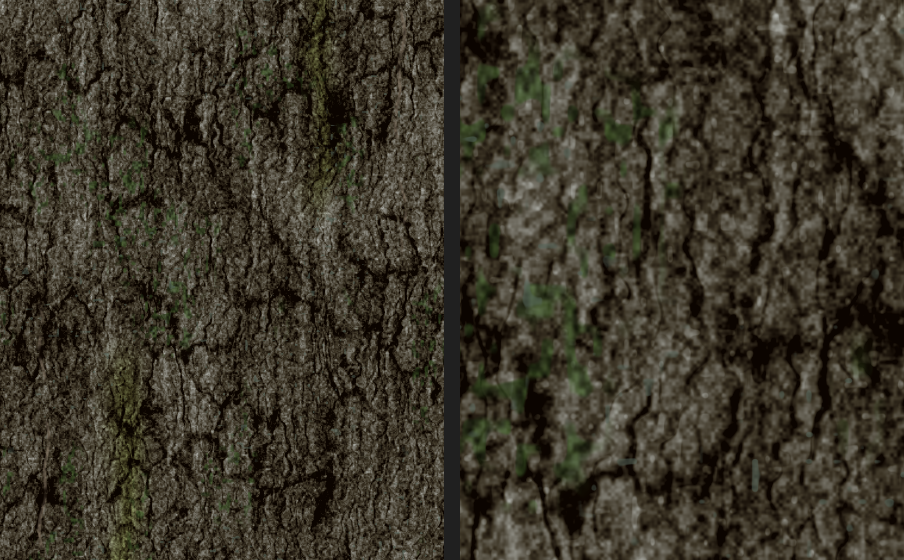
Left: the whole. Right: its middle third, enlarged.
This texture is drawn by a Shadertoy shader. Its source:

```glsl
// Old tree bark: tall cracked plates, upright fibres, gritty grain and bits of moss.
// Warped cellular noise gives plates and cracks, a height difference lights them,
// and a few larger accents repeat under a half turn about the centre.

const vec3 DARK  = vec3(0.09, 0.06, 0.03);
const vec3 MID   = vec3(0.24, 0.21, 0.15);
const vec3 LIGHT = vec3(0.48, 0.47, 0.43);
const vec3 MOSS   = vec3(0.17, 0.25, 0.11);
const vec3 LICHEN = vec3(0.33, 0.40, 0.36);
const vec3 STREAK = vec3(0.43, 0.38, 0.32);

const vec2 BIG_PLATES   = vec2(19.0, 8.0);    // cells per canvas height
const vec2 SMALL_PLATES = vec2(50.0, 19.0);
const vec2 FIBRES       = vec2(95.0, 10.0);
const vec2 LIGHT_STEP   = vec2(-0.0032, 0.0028);
const float BASE_TONE    = 0.282;
const float RELIEF       = 0.15;
const float CRACK_DEPTH  = 0.20;
const float GROOVE_DEPTH = 0.10;
const float FIBRE_TONE   = 0.20;
const float GRAIN_TONE   = 0.23;
const float GRIT_TONE    = 0.17;

vec2 hash2(vec2 p) {
    vec3 q = fract(p.xyx * vec3(0.1031, 0.1030, 0.0973));
    q += dot(q, q.yzx + 33.33);
    return fract((q.xx + q.yz) * q.zy);
}

float noise(vec2 p) {
    vec2 i = floor(p), f = fract(p);
    f = f * f * (3.0 - 2.0 * f);
    float low  = mix(hash2(i).x, hash2(i + vec2(1, 0)).x, f.x);
    float high = mix(hash2(i + vec2(0, 1)).x, hash2(i + vec2(1, 1)).x, f.x);
    return mix(low, high, f.y);
}

// Second minus first cell distance: zero on the border between cells
float cellEdge(vec2 p) {
    vec2 i = floor(p), f = fract(p);
    float nearest = 9.0, second = 9.0;
    for (int y = -1; y <= 1; y++)
    for (int x = -1; x <= 1; x++) {
        vec2 cell = vec2(x, y);
        float d = length(cell + hash2(i + cell) - f);
        second = min(second, max(nearest, d));
        nearest = min(nearest, d);
    }
    return second - nearest;
}

float segmentDistance(vec2 p, vec2 a, vec2 b) {
    vec2 ab = b - a;
    return length(p - a - ab * clamp(dot(p - a, ab) / dot(ab, ab), 0.0, 1.0));
}

// Coarse bends plus ragged edges
vec2 warp(vec2 p) {
    vec2 bend = vec2(noise(p * vec2(20, 11)), noise(p * vec2(13, 19) + 40.0)) - 0.5;
    vec2 ragged = vec2(noise(p * 75.0 + 7.0), noise(p * 85.0 + 90.0)) - 0.5;
    return p + 0.032 * bend + 0.013 * ragged;
}

// Returns height, big plate edge, small plate edge
vec3 bark(vec2 p) {
    vec2 w = warp(p);
    float big = cellEdge(w * BIG_PLATES + 5.0);
    float small = cellEdge(w * SMALL_PLATES + 60.0);
    float height = 0.4 * smoothstep(0.0, 0.35, big) + 0.4 * smoothstep(0.0, 0.5, small)
                 + 0.5 * noise(w * vec2(150, 60));
    return vec3(height, big, small);
}

vec3 barkColour(float tone) {
    tone = max(tone, 0.045);
    return tone < MID.r ? mix(DARK, MID, (tone - DARK.r) / (MID.r - DARK.r))
                        : mix(MID, LIGHT, (tone - MID.r) / (LIGHT.r - MID.r));
}

void mainImage(out vec4 fragColor, in vec2 fragCoord) {
    vec2 p = fragCoord / iResolution.y + 1.0;
    vec2 s = (fragCoord - 0.5 * iResolution.xy) / iResolution.y;
    if (s.y < 0.0) s = -s;
    vec2 shift = warp(p) - p;
    vec2 bent = s + shift;

    // Plates, cracks and side light
    vec3 b = bark(p);
    float relief = b.x - bark(p + LIGHT_STEP).x;
    float open = smoothstep(0.3, 0.65, noise(p * vec2(13, 9) + 20.0));
    float crack = (1.0 - smoothstep(0.02, 0.17, b.y)) * open;
    float groove = 1.0 - smoothstep(0.0, 0.24, b.z);

    // Upright fibres, grain and pale grit
    float fibre = noise((p + 0.35 * shift) * FIBRES) - 0.5;
    float grain = noise(p * vec2(270, 210)) - 0.5;
    float grit = noise(p * 470.0 + 11.0) - 0.5;
    float speck = smoothstep(0.72, 0.92, noise(p * vec2(190, 160) + 33.0));
    float patches = noise(p * vec2(9, 5) + 70.0) - 0.5;

    // Larger accents: pale scars and a dark slanting seam
    float scar = exp(-dot((bent - vec2(0.10, 0.15)) * vec2(28, 19), (bent - vec2(0.10, 0.15)) * vec2(28, 19)))
               + exp(-dot((bent - vec2(0.19, 0.12)) * vec2(24, 20), (bent - vec2(0.19, 0.12)) * vec2(24, 20)))
               + 0.7 * exp(-dot((bent - vec2(0.04, 0.24)) * vec2(36, 18), (bent - vec2(0.04, 0.24)) * vec2(36, 18)));
    float seam = 1.0 - smoothstep(0.002, 0.014, segmentDistance(bent, vec2(0.06, 0.15), vec2(0.14, 0.01)));

    float tone = BASE_TONE + RELIEF * relief - CRACK_DEPTH * crack - GROOVE_DEPTH * groove
               + FIBRE_TONE * fibre + GRAIN_TONE * grain + GRIT_TONE * grit
               + 0.13 * speck + 0.12 * patches + 0.10 * scar - 0.13 * seam;
    vec3 colour = barkColour(tone);

    // Olive band, then scattered moss and lichen flecks
    float band = exp(-pow((bent.x - 0.177) / 0.028, 2.0)) * smoothstep(0.08, 0.2, s.y);
    colour *= mix(vec3(1), vec3(0.87, 0.92, 0.62), band);
    float damp = smoothstep(0.6, 0.8, noise(p * vec2(16, 7) + 15.0));
    float fleck = smoothstep(0.62, 0.82, noise(p * vec2(130, 85) + 50.0));
    colour = mix(colour, MOSS * (1.0 + 1.2 * grain), 0.65 * damp * fleck);
    float dots = smoothstep(0.86, 0.95, noise(p * 125.0 + 80.0));
    colour = mix(colour, LICHEN, 0.55 * dots * smoothstep(0.45, 0.7, noise(p * 7.0 + 3.0)));

    // Thin pale run of sap
    float run = s.x - 0.318 - 0.006 * sin(17.0 * s.y) - 0.003 * sin(61.0 * s.y) - 0.15 * shift.x;
    float sap = (1.0 - smoothstep(0.001, 0.0042, abs(run))) * smoothstep(0.03, 0.08, s.y);
    sap *= smoothstep(0.15, 0.5, noise(vec2(s.y * 45.0, 4.0)));
    colour = mix(colour, STREAK * (1.0 + 0.5 * grain), 0.7 * sap);

    fragColor = vec4(clamp(colour, 0.0, 1.0), 1.0);
}
```
